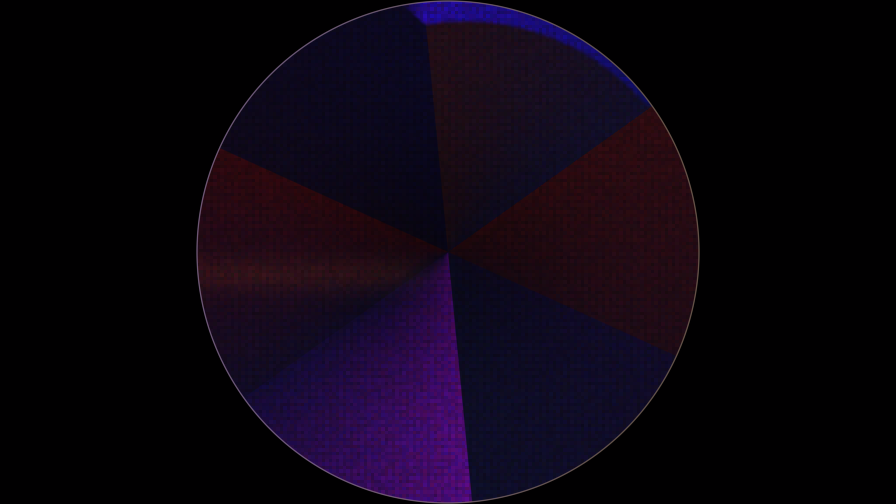
A Shadertoy shader for this background:

```glsl
// A dark disc cut into six coloured wedges, with a blue crescent and thin rim.
// Wedges are half-plane intersections, each blended across its own angle;
// a fine woven grain of hashed cells breaks up the gradients.

const float RADIUS = 0.498;
const float FIRST_EDGE = 0.62;        // angle of the first wedge edge
const float WEDGE = 1.0471976;        // sixth of a turn
const vec3 BACKDROP = vec3(0.002, 0.0, 0.003);
const vec3 EMBER = vec3(0.07, 0.03, 0.0);

// Colours at the start and end of each wedge, counter-clockwise
const vec3 START[6] = vec3[6](
    vec3(0.06, 0.05, 0.14), vec3(0.04, 0.03, 0.12), vec3(0.16, 0.03, 0.05),
    vec3(0.07, 0.04, 0.18), vec3(0.05, 0.05, 0.14), vec3(0.11, 0.04, 0.08));
const vec3 END[6] = vec3[6](
    vec3(0.12, 0.05, 0.08), vec3(0.05, 0.03, 0.09), vec3(0.06, 0.04, 0.13),
    vec3(0.28, 0.04, 0.43), vec3(0.06, 0.04, 0.14), vec3(0.16, 0.04, 0.06));

float hash(vec2 p) {
    return fract(sin(dot(p, vec2(127.1, 311.7))) * 43758.5453);
}

vec2 direction(float angle) {
    return vec2(cos(angle), sin(angle));
}

float cross2(vec2 a, vec2 b) {
    return a.x * b.y - a.y * b.x;
}

// Smooth coverage of the wedge between two directions
float wedgeMask(vec2 p, vec2 from, vec2 to, float blur) {
    return smoothstep(-blur, blur, min(cross2(from, p), cross2(p, to)));
}

vec3 wedges(vec2 p, float turn, float blur) {
    vec3 sum = vec3(0.0);
    float total = 0.0001;
    for (int i = 0; i < 6; i++) {
        float edge = FIRST_EDGE + float(i) * WEDGE;
        float mask = wedgeMask(p, direction(edge), direction(edge + WEDGE), blur);
        float t = clamp(turn - float(i), 0.0, 1.0);
        sum += mask * mix(START[i], END[i], t);
        total += mask;
    }
    return sum / total;
}

// Crescent along the rim, thickest near the top and tapering both ways
float crescent(float r, float turn, float blur) {
    float taper = smoothstep(-0.01, 0.02, turn) * (1.0 - smoothstep(0.99, 1.1, turn));
    float thickness = mix(0.008, 0.045, clamp(turn, 0.0, 1.0)) * taper;
    return smoothstep(-blur, blur, r - RADIUS + thickness) * taper;
}

// Tinted cell noise with a faint weave of alternating columns and rows
vec3 grain(vec2 p) {
    vec2 cell = floor(p * 144.0);
    vec3 tint = vec3(hash(cell), hash(cell + 17.3), hash(cell + 41.9));
    float weave = 0.5 * (mod(cell.x, 2.0) + mod(cell.y, 2.0));
    return 0.75 + 0.35 * tint + 0.15 * weave;
}

void mainImage(out vec4 fragColor, in vec2 fragCoord) {
    vec2 p = (fragCoord - 0.5 * iResolution.xy) / iResolution.y;
    float blur = 0.8 / iResolution.y;
    float r = length(p);
    float turn = mod(atan(p.y, p.x) - FIRST_EDGE, 6.0 * WEDGE) / WEDGE;

    // Wedges, slightly dimmed towards the centre
    vec3 col = wedges(p, turn, blur) * mix(0.7, 1.05, smoothstep(0.0, 0.4, r));

    // Warm streak reaching left from the centre
    float streak = exp(-pow((p.y + 0.045) / 0.035, 2.0));
    col += EMBER * streak * smoothstep(0.02, -0.12, p.x);

    // Blue crescent, cooler towards its right end
    vec3 blue = mix(vec3(0.05, 0.05, 0.33), vec3(0.13, 0.04, 0.55), clamp(turn, 0.0, 1.0));
    col = mix(col, blue, crescent(r, turn, 4.0 * blur));
    col *= grain(p);

    // Disc edge and pale rim line
    col = mix(col, BACKDROP, smoothstep(-blur, blur, r - RADIUS));
    float rim = 1.0 - smoothstep(0.0, 0.001 + blur, abs(r - RADIUS));
    vec3 rimColor = mix(vec3(0.55, 0.45, 0.6), vec3(0.5, 0.42, 0.36), smoothstep(-0.4, 0.4, p.x));
    col = mix(col, rimColor, 0.75 * rim);

    fragColor = vec4(col, 1.0);
}
```
